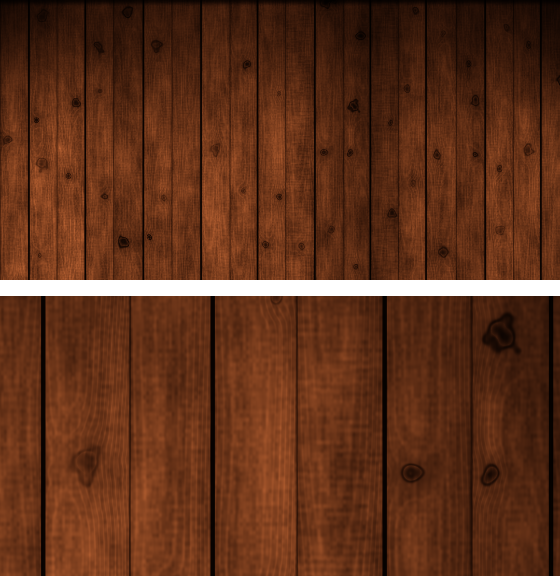
Top, the full canvas; bottom, a detail of the centre.
Give the GLSL for this texture, as a Shadertoy shader.

```glsl
float hash(vec2 p) {
    return fract(sin(dot(p, vec2(127.1, 311.7))) * 43758.5453);
}

float noise(vec2 p) {
    vec2 i = floor(p), f = fract(p);
    f = f * f * (3.0 - 2.0 * f);
    return mix(mix(hash(i), hash(i + vec2(1, 0)), f.x),
               mix(hash(i + vec2(0, 1)), hash(i + vec2(1, 1)), f.x), f.y);
}

// Left edge of plank number id, slightly irregular
float plankEdge(float id) {
    return 0.1016 * id + 0.003 + 0.012 * (hash(vec2(id, 7.0)) - 0.5);
}

// Darkness of the joint at plank edge id: odd joints are open, even ones tight
float joint(float x, float id, float pixel) {
    float isOpen = mod(id, 2.0);
    float halfWidth = mix(0.0012, 0.0024, isOpen);
    float d = abs(x - plankEdge(id));
    float line = 1.0 - smoothstep(halfWidth - 0.5 * pixel, halfWidth + pixel, d);
    float shade = 0.2 * exp(-d / 0.005);
    return max(line * mix(0.5, 0.93, isOpen), shade);
}

// Returns knot darkness in x and the bending of the surrounding grain in y
vec2 knots(vec2 p, float id, float left, float width) {
    vec2 result = vec2(0.0);
    float cell = floor(p.y * 4.0);
    for (float j = -1.0; j <= 1.0; j++) {
        vec2 key = vec2(id + 3.0, cell + j);
        float present = step(0.4, hash(key));
        vec2 centre = vec2(left + width * mix(0.2, 0.8, hash(key + 17.3)),
                           (cell + j + hash(key + 41.7)) * 0.25);
        float radius = mix(0.009, 0.024, pow(hash(key + 63.1), 1.5));
        vec2 offset = (p - centre) * vec2(1.0, 0.85);
        float d = length(offset) / radius;
        d += 0.7 * (noise(p * 70.0) - 0.5);
        float rings = 0.6 + 0.4 * cos(d * 9.0);
        float core = exp(-d * d * 4.0);
        float rim = exp(-pow((d - 0.75) * 4.0, 2.0));
        float stain = 0.3 * exp(-d * d * 0.25);
        float dark = max(core * 0.85, rim * rings * 0.75) + stain;
        result += present * vec2(dark * mix(0.45, 1.0, hash(key + 5.9)),
                                 exp(-d * d * 0.22));
    }
    return result;
}

void mainImage(out vec4 fragColor, in vec2 fragCoord) {
    vec2 uv = fragCoord / iResolution.xy;
    vec2 p = uv * vec2(2.0, 1.0);
    float pixel = 2.0 / iResolution.x;

    // Plank lookup
    float id = floor(p.x / 0.1016);
    id += step(plankEdge(id + 1.0), p.x) - step(p.x, plankEdge(id));
    float left = plankEdge(id);
    float width = plankEdge(id + 1.0) - left;
    float seed = hash(vec2(id, 2.0));
    vec2 shifted = p + vec2(0.0, seed * 30.0);
    vec2 knot = knots(p, id, left, width);

    // Arched growth rings, bent around the knots
    float across = p.x - left - width * mix(0.25, 0.75, seed);
    float field = 2000.0 * across * across
                + 4.0 * p.y * sign(seed - 0.5)
                + 3.0 * noise(shifted * vec2(16.0, 4.0)) + 2.2 * knot.y;
    float rings = pow(0.5 + 0.5 * sin(6.2832 * field), 3.0);

    // Fibres, saw marks and speckle
    float fibre = noise(shifted * vec2(230.0, 10.0)) - 0.5;
    float fineFibre = noise(shifted * vec2(330.0, 45.0)) - 0.5;
    float saw = noise(shifted * vec2(40.0, 210.0)) - 0.5;
    float speckle = noise(shifted * vec2(260.0, 200.0)) - 0.5;
    float sawn = mix(0.1, 0.22, step(0.7, hash(vec2(id, 9.0))));
    float wood = 1.0 + 0.13 * (rings - 0.3) + 0.16 * fibre + 0.16 * fineFibre
               + sawn * saw + 0.17 * speckle;

    // Broad stains within each plank, and tone from plank to plank
    float blotch = noise(shifted * vec2(24.0, 7.0)) - 0.5;
    float patches = noise(shifted * vec2(40.0, 22.0)) - 0.5;
    wood += 0.34 * blotch + 0.2 * patches;
    wood *= mix(0.87, 1.13, hash(vec2(id, 4.0)));
    wood *= 1.0 - 0.8 * min(knot.x, 1.0);

    // Light falls off to the top, the upper corners and right of the middle
    float side = pow(abs(uv.x * 2.0 - 1.0), 2.0);
    float light = mix(0.99, 0.47 - 0.3 * side, smoothstep(0.4, 1.04, uv.y));
    light *= 1.0 - 0.36 * exp(-pow((uv.x - 0.66) / 0.085, 2.0));
    light *= 1.0 - 0.15 * smoothstep(0.6, 0.85, uv.x);
    light *= 1.0 - 0.75 * smoothstep(0.975, 1.0, uv.y);

    float gap = max(joint(p.x, id, pixel), joint(p.x, id + 1.0, pixel));
    float tone = max(wood * light * (1.0 - gap), 0.0);
    vec3 stain = vec3(0.50, 0.25, 0.12) * pow(vec3(tone), vec3(1.0, 1.15, 1.35));
    fragColor = vec4(stain, 1.0);
}
```
